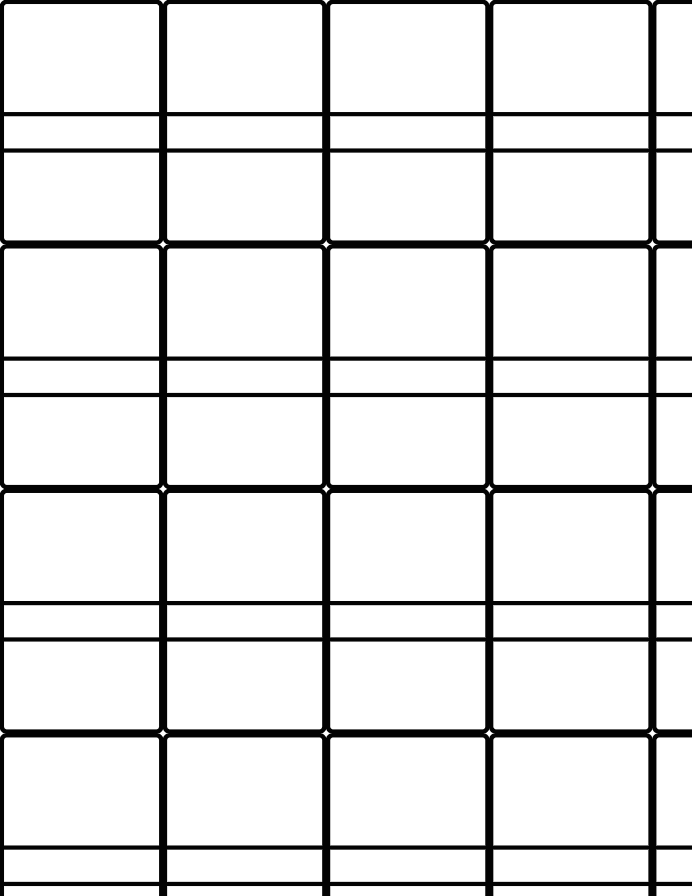
Write a WebGL 2 fragment shader that draws this pattern.

```glsl
#version 300 es
precision highp float;
// Grid of rounded, outlined cards, each crossed by two thin rules.

uniform vec2 u_resolution;
out vec4 outColor;

// Lengths are fractions of the canvas height, measured from the top left.
const vec2 CARD_SIZE = vec2(0.18203, 0.27285);
const float BORDER_WIDTH = 0.00450;
const float CORNER_RADIUS = 0.0078;
const float UPPER_RULE = 0.1274;
const float LOWER_RULE = 0.1680;
const float RULE_WIDTH = 0.0047;
const vec3 PAPER = vec3(1.0);
const vec3 INK = vec3(0.01);

// Coverage of a shape from its signed distance, over one pixel.
float coverage(float dist, float pixel) {
    return clamp(0.5 - dist / pixel, 0.0, 1.0);
}

float roundedBox(vec2 p, vec2 halfSize, float radius) {
    vec2 q = abs(p) - halfSize + radius;
    return length(max(q, 0.0)) + min(max(q.x, q.y), 0.0) - radius;
}

void main() {
    float pixel = 1.0 / u_resolution.y;
    vec2 pos = vec2(gl_FragCoord.x, u_resolution.y - gl_FragCoord.y) * pixel;
    vec2 cell = mod(pos, CARD_SIZE);
    float edge = roundedBox(cell - 0.5 * CARD_SIZE, 0.5 * CARD_SIZE, CORNER_RADIUS);

    // Border inside the card edge.
    float ink = coverage(-edge - BORDER_WIDTH, pixel);

    // Two horizontal rules.
    float ruleDist = min(abs(cell.y - UPPER_RULE), abs(cell.y - LOWER_RULE));
    ink = max(ink, coverage(ruleDist - 0.5 * RULE_WIDTH, pixel));

    // Star gaps between corners; the ramp starts at the edge so that
    // straight seams between cards stay solid.
    ink *= 1.0 - clamp(edge / pixel, 0.0, 1.0);

    outColor = vec4(mix(PAPER, INK, ink), 1.0);
}
```
